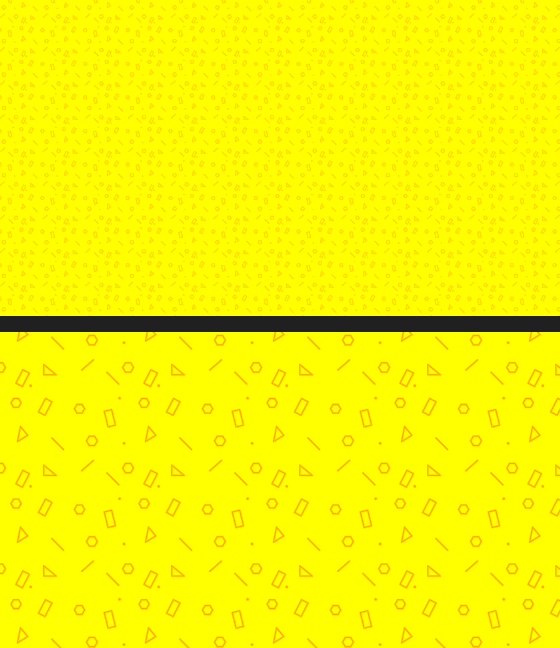
Top: the whole. Bottom: its middle third, enlarged.
Give the GLSL for this pattern, as a Shadertoy shader.

```glsl
const vec2 TILE = vec2(87.8, 69.0);

// Position relative to the nearest repeat of a motif centre
vec2 around(vec2 p, vec2 centre) {
    return mod(p - centre + 0.5 * TILE, TILE) - 0.5 * TILE;
}

float segment(vec2 p, vec2 a, vec2 b) {
    vec2 ab = b - a;
    return length(p - a - ab * clamp(dot(p - a, ab) / dot(ab, ab), 0.0, 1.0));
}

float triangle(vec2 p, vec2 a, vec2 b, vec2 c) {
    return min(segment(p, a, b), min(segment(p, b, c), segment(p, c, a)));
}

float rectangle(vec2 p, float angle, vec2 halfSize) {
    float c = cos(angle), s = sin(angle);
    vec2 q = abs(vec2(c * p.x + s * p.y, c * p.y - s * p.x)) - halfSize;
    return abs(length(max(q, 0.0)) + min(max(q.x, q.y), 0.0));
}

float hexagon(vec2 p, float apothem) {
    p = abs(p);
    return abs(max(p.x * 0.866 + p.y * 0.5, p.y) - apothem);
}

float dot2d(vec2 p) {
    return max(length(p) - 0.4, 0.0);
}

// Distance to the outlines of all motifs in the tile, y pointing down
float confetti(vec2 p) {
    float d = hexagon(around(p, vec2(0.0, 25.0)), 3.2);
    d = min(d, hexagon(around(p, vec2(11.0, 49.3)), 3.0));
    d = min(d, hexagon(around(p, vec2(54.5, 53.3)), 3.0));
    d = min(d, hexagon(around(p, vec2(63.0, 75.3)), 3.2));

    d = min(d, rectangle(around(p, vec2(15.5, 32.3)), 0.48, vec2(2.5, 5.2)));
    d = min(d, rectangle(around(p, vec2(31.0, 52.0)), 0.48, vec2(2.5, 5.2)));
    d = min(d, rectangle(around(p, vec2(75.3, 59.8)), -0.24, vec2(2.6, 5.5)));

    d = min(d, triangle(around(p, vec2(34.0, 27.0)),
        vec2(-4.0, -4.0), vec2(-4.0, 3.0), vec2(4.5, 3.0)));
    d = min(d, triangle(around(p, vec2(15.0, 71.0)),
        vec2(-1.0, -5.5), vec2(4.0, 0.5), vec2(-3.0, 4.8)));

    // Loose strokes
    d = min(d, segment(around(p, vec2(77.3, 32.3)), vec2(-4.0), vec2(4.0)));
    d = min(d, segment(around(p, vec2(39.5, 77.3)), vec2(-4.0), vec2(4.0)));
    d = min(d, segment(around(p, vec2(60.0, 23.3)), vec2(-4.0, 3.5), vec2(4.0, -3.5)));

    // Specks
    d = min(d, dot2d(around(p, vec2(82.0, 46.0))));
    d = min(d, dot2d(around(p, vec2(21.0, 37.5))));
    return min(d, dot2d(around(p, vec2(85.0, 77.0))));
}

void mainImage(out vec4 fragColor, in vec2 fragCoord) {
    float unit = 1152.0 / iResolution.x;
    vec2 p = vec2(fragCoord.x, iResolution.y - fragCoord.y) * unit;
    float d = confetti(p - vec2(384.0, 216.0));

    // Filtered coverage keeps strokes thinner than a pixel faint
    float halfWidth = 0.5, blur = 1.3 * unit;
    float ink = clamp((d + halfWidth) / blur + 0.5, 0.0, 1.0)
              - clamp((d - halfWidth) / blur + 0.5, 0.0, 1.0);

    vec3 yellow = vec3(1.0, 1.0, 0.0);
    vec3 orange = vec3(1.0, 0.65, 0.0);
    fragColor = vec4(mix(yellow, orange, ink), 1.0);
}
```
